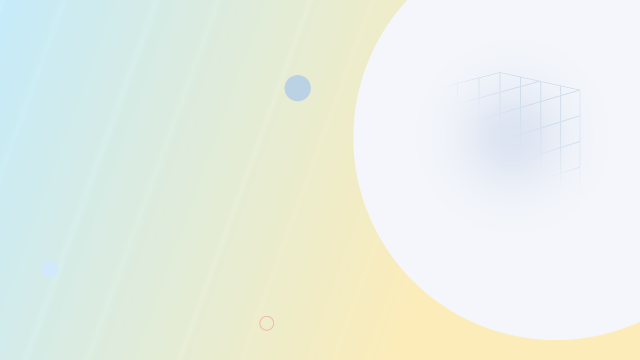
A Shadertoy shader for this background:

```glsl
// Pastel backdrop: a slanted blue-to-yellow gradient with faint streaks, a large
// pale disc holding a soft glow and a fading cube lattice, and three small accents.
// All lengths are in canvas heights; shapes are distances turned into coverage.

const vec3 SKY        = vec3(0.775, 0.922, 0.980);
const vec3 SAND       = vec3(0.985, 0.925, 0.730);
const vec3 PAPER      = vec3(0.957, 0.965, 0.984);
const vec3 GLOW       = vec3(0.865, 0.895, 0.947);
const vec3 LATTICE    = vec3(0.790, 0.855, 0.915);
const vec3 BLUE_DOT   = vec3(0.730, 0.825, 0.890);
const vec3 PALE_DOT   = vec3(0.825, 0.915, 0.985);
const vec3 CORAL      = vec3(0.965, 0.700, 0.670);

const float SLANT         = 0.364;   // sideways shift of the gradient per height
const float GRADIENT_SPAN = 1.448;   // horizontal distance from SKY to SAND
const float STREAK_PERIOD = 0.428;
const float STREAK_WIDTH  = 0.009;
const float STREAK_GAIN   = 0.012;

const vec2  DISC_CENTER = vec2(1.544, 0.618);
const float DISC_RADIUS = 0.5625;
const vec2  GLOW_CENTER = vec2(1.424, 0.622);
const float GLOW_SIZE   = 0.145;

const vec2  APEX       = vec2(1.389, 0.799);
const vec2  CORNER     = vec2(1.611, 0.750);
const float LEFT_SLOPE = 0.256;
const float ROW_STEP   = 0.0715;
const float HALF_LINE  = 0.0011;

float pixelSize;

// Coverage of a filled shape from its signed distance
float fill(float d) {
    return clamp(0.5 - d / pixelSize, 0.0, 1.0);
}

// Pixel coverage of a thin line whose centre lies at distance d
float stroke(float d, float halfWidth) {
    float h = 0.5 * pixelSize;
    return max(min(d + halfWidth, h) - max(d - halfWidth, -h), 0.0) / pixelSize;
}

float circle(vec2 p, vec2 center, float radius) {
    return length(p - center) - radius;
}

// Soft ridge repeated along the gradient axis
float streak(float s, float offset) {
    float d = (fract((s - offset) / STREAK_PERIOD + 0.5) - 0.5) * STREAK_PERIOD;
    return exp(-d * d / (STREAK_WIDTH * STREAK_WIDTH));
}

vec3 backdrop(vec2 p) {
    float s = p.x + SLANT * (1.0 - p.y);
    float t = clamp(s / GRADIENT_SPAN, 0.0, 1.0);
    float ridges = streak(s, 0.007) + 0.8 * streak(s, 0.179);
    return mix(SKY, SAND, t) + STREAK_GAIN * ridges * (1.0 - smoothstep(0.8, 1.0, t));
}

// Two faces of a cube: upright columns and slanted rows, fading to lower left
float lattice(vec2 p) {
    float roofSlope = (CORNER.y - APEX.y) / (CORNER.x - APEX.x);
    float dx = p.x - APEX.x;
    float roof = APEX.y + (dx < 0.0 ? LEFT_SLOPE : roofSlope) * dx;
    float inside = fill(p.x - CORNER.x - HALF_LINE) * fill(p.y - roof - HALF_LINE);

    float lines = stroke((p.y - roof) * 0.97, HALF_LINE);
    for (int i = 0; i < 7; i++) {
        float k = float(i);
        float column = 1.271 + 0.05995 * k - 0.00053 * k * k;
        lines = max(lines, stroke(p.x - column, HALF_LINE));

        // Rows start along the roof, then continue down the right edge
        vec2 start = mix(APEX, CORNER, min(k, 2.0) * 0.5);
        start.y -= ROW_STEP * max(k - 2.0, 0.0);
        float slope = LEFT_SLOPE + 0.02 * min(k, 3.0);
        float d = (p.y - start.y - slope * (p.x - start.x)) / sqrt(1.0 + slope * slope);
        lines = max(lines, stroke(d, HALF_LINE) * fill(p.x - start.x));
    }

    float fadeEdge = 0.750 - 0.8 * (p.x - 1.199);
    float fade = smoothstep(-0.01, 0.20, p.y - fadeEdge);
    return lines * inside * fade;
}

void mainImage(out vec4 fragColor, in vec2 fragCoord) {
    pixelSize = 1.0 / iResolution.y;
    vec2 p = fragCoord * pixelSize;
    vec3 color = backdrop(p);

    // Disc with its glow and lattice
    vec2 g = (p - GLOW_CENTER) / GLOW_SIZE;
    vec3 disc = mix(PAPER, GLOW, exp(-dot(g, g)));
    disc = mix(disc, LATTICE, lattice(p));
    color = mix(color, disc, fill(circle(p, DISC_CENTER, DISC_RADIUS)));

    // Small accents
    color = mix(color, BLUE_DOT, fill(circle(p, vec2(0.827, 0.755), 0.0365)));
    color = mix(color, PALE_DOT, fill(circle(p, vec2(0.138, 0.252), 0.0245)));
    color = mix(color, CORAL, stroke(circle(p, vec2(0.741, 0.102), 0.0192), 0.0013));

    fragColor = vec4(color, 1.0);
}
```
